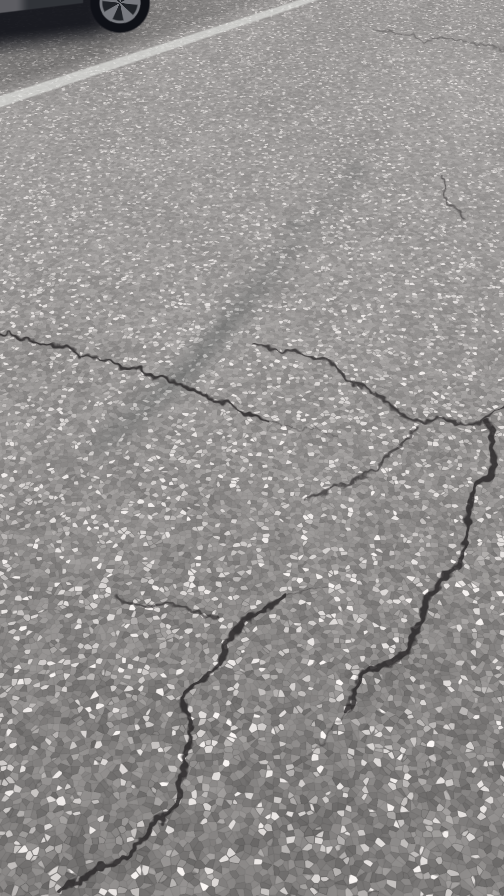
This texture is drawn by a WebGL 1 fragment shader. Its source:

```glsl
precision highp float;
uniform vec2 u_resolution;

const float HORIZON = 2.7;

vec2 hash2(vec2 p) {
  vec3 q = fract(p.xyx * vec3(0.1031, 0.1030, 0.0973));
  q += dot(q, q.yzx + 33.33);
  return fract((q.xx + q.yz) * q.zy);
}

float corner(vec2 cell, vec2 f, vec2 o) {
  return dot(hash2(cell + o) * 2.0 - 1.0, f - o);
}

float gradientNoise(vec2 p) {
  vec2 i = floor(p), f = fract(p);
  vec2 u = f * f * (3.0 - 2.0 * f);
  float low = mix(corner(i, f, vec2(0.0)), corner(i, f, vec2(1.0, 0.0)), u.x);
  float high = mix(corner(i, f, vec2(0.0, 1.0)), corner(i, f, vec2(1.0)), u.x);
  return mix(low, high, u.y);
}

float segment(vec2 p, vec2 a, vec2 b) {
  vec2 d = b - a;
  return length(p - a - d * clamp(dot(p - a, d) / dot(d, d), 0.0, 1.0));
}

float path(vec2 p, vec2 a, vec2 b, vec2 c, vec2 d) {
  return min(segment(p, a, b), min(segment(p, b, c), segment(p, c, d)));
}

float fill(float d, float soft) {
  return 1.0 - smoothstep(-soft, soft, d);
}

// Perspective ground coordinates
vec2 toGround(vec2 p) {
  float s = 1.0 / (HORIZON - p.y);
  return vec2((p.x - 0.5) * s, HORIZON * s) * 180.0 + 300.0;
}

// Angular stone chips set in dark binder
float aggregate(vec2 g) {
  vec2 cell = floor(g), f = fract(g), id = vec2(0.0);
  float near = 8.0, second = 8.0;
  for (int j = -1; j <= 1; j++) {
    for (int i = -1; i <= 1; i++) {
      vec2 o = vec2(float(i), float(j));
      vec2 h = hash2(cell + o);
      float d = length(o + h - f);
      if (d < near) { second = near; near = d; id = cell + o; }
      else second = min(second, d);
    }
  }
  vec2 h = hash2(id + 71.0);
  float chip = smoothstep(0.02, 0.22, second - near);
  return -0.09 + 0.15 * h.x + chip * (0.03 + 0.36 * smoothstep(0.72, 1.0, h.y));
}

float crackField(vec2 p, float px) {
  vec2 jag = vec2(gradientNoise(p * 28.0), gradientNoise(p * 28.0 + 40.0)) * 0.016;
  jag += vec2(gradientNoise(p * 85.0), gradientNoise(p * 85.0 + 90.0)) * 0.009;
  vec2 q = p + jag;
  float soft = max(px, 0.0025);
  float vary = 0.004 * gradientNoise(p * 35.0 + 12.0);

  float left = path(q, vec2(0.0, 1.113), vec2(0.116, 1.09), vec2(0.22, 1.06), vec2(0.347, 1.021));
  left = min(left, segment(q, vec2(0.347, 1.021), vec2(0.532, 0.94)));
  float faint = segment(q, vec2(0.532, 0.94), vec2(0.671, 0.914));
  float middle = path(q, vec2(0.509, 1.095), vec2(0.637, 1.065), vec2(0.694, 1.025), vec2(0.81, 0.949));
  middle = min(middle, path(q, vec2(0.81, 0.949), vec2(0.903, 0.94), vec2(0.96, 0.935), vec2(1.01, 0.98)));
  float branch = path(q, vec2(0.83, 0.93), vec2(0.752, 0.852), vec2(0.694, 0.817), vec2(0.606, 0.787));
  float right = path(q, vec2(0.97, 0.935), vec2(0.981, 0.852), vec2(0.938, 0.794), vec2(0.914, 0.667));
  right = min(right, path(q, vec2(0.914, 0.667), vec2(0.845, 0.586), vec2(0.81, 0.481), vec2(0.718, 0.44)));
  right = min(right, segment(q, vec2(0.718, 0.44), vec2(0.688, 0.366)));
  faint = min(faint, segment(q, vec2(0.688, 0.366), vec2(0.613, 0.278)));
  float lower = path(q, vec2(0.567, 0.595), vec2(0.475, 0.539), vec2(0.428, 0.447), vec2(0.359, 0.394));
  lower = min(lower, path(q, vec2(0.359, 0.394), vec2(0.377, 0.308), vec2(0.347, 0.181), vec2(0.255, 0.083)));
  lower = min(lower, segment(q, vec2(0.255, 0.083), vec2(0.12, 0.012)));
  faint = min(faint, segment(q, vec2(0.567, 0.595), vec2(0.648, 0.616)));
  float spur = path(q, vec2(0.231, 0.593), vec2(0.27, 0.575), vec2(0.336, 0.581), vec2(0.428, 0.551));
  float upper = path(q, vec2(0.875, 1.426), vec2(0.88, 1.384), vec2(0.91, 1.36), vec2(0.919, 1.338));
  faint = min(faint, segment(q, vec2(0.74, 1.72), vec2(1.0, 1.68)));

  float mask = max(fill(left - 0.003 - vary, soft), 0.9 * fill(middle - 0.003 - vary, soft));
  mask = max(mask, fill(min(right, lower) - 0.0055 - vary, soft));
  mask = max(mask, 0.75 * fill(min(branch, spur) - 0.003 - vary, soft));
  mask = max(mask, 0.6 * fill(upper - 0.002, soft));
  return max(mask, 0.45 * fill(faint - 0.0015, soft));
}

void main() {
  vec2 p = gl_FragCoord.xy / u_resolution * vec2(1.0, 16.0 / 9.0);
  float px = 1.0 / u_resolution.x;

  // Supersampled road surface
  float grain = 0.0;
  for (int k = 0; k < 4; k++) {
    vec2 o = vec2(mod(float(k), 2.0), floor(float(k) * 0.5)) * 0.5 - 0.25;
    grain += 0.25 * aggregate(toGround(p + o * px));
  }
  float tone = mix(0.475, 0.605, smoothstep(0.0, 1.45, p.y));
  tone += 0.035 * gradientNoise(p * vec2(4.0, 6.0)) + 0.03 * gradientNoise(p * 17.0);
  tone += grain * mix(1.1, 0.6, smoothstep(0.2, 1.7, p.y));
  vec3 color = tone * vec3(1.01, 0.993, 0.985);

  // Long damp stain
  float streak = path(p, vec2(0.71, 1.435), vec2(0.58, 1.29), vec2(0.38, 1.05), vec2(0.2, 0.89));
  float strength = 0.34 * exp(-pow((p.y - 1.06) / 0.17, 2.0)) + 0.11;
  float stain = strength * fill(streak - 0.015, 0.04);
  stain += 0.2 * fill(length((p - vec2(0.583, 1.333)) * vec2(1.0, 1.6)) - 0.012, 0.012);
  stain += 0.12 * fill(length(p - vec2(0.705, 1.437)) - 0.015, 0.02);
  color = mix(color, vec3(0.28, 0.30, 0.30), stain);

  color = mix(color, vec3(0.17, 0.16, 0.165), 0.85 * crackField(p, px));

  // Far lane and painted edge line
  float edge = p.y - 1.576 - 0.3295 * p.x;
  color *= 1.0 - 0.22 * smoothstep(0.0, 0.04, edge) * (1.0 - 0.5 * smoothstep(0.2, 0.6, p.x));
  float paint = fill(abs(edge) - mix(0.011, 0.006, p.x / 0.613), 1.2 * px);
  color = mix(color, vec3(0.81, 0.81, 0.80) + 0.2 * grain, 0.92 * paint);

  // Vehicle shadow, sill and wheel
  float shade = smoothstep(-0.035, 0.025, p.y - 1.69 - 0.12 * p.x) * fill(p.x - 0.24, 0.07);
  color = mix(color, vec3(0.075, 0.08, 0.105), 0.93 * shade);
  float sill = fill(1.752 + 0.12 * p.x - p.y, px) * fill(p.x - 0.165, px);
  color = mix(color, mix(vec3(0.36, 0.36, 0.38), vec3(0.19, 0.2, 0.22), smoothstep(0.03, 0.06, p.x)), sill);
  vec2 w = p - vec2(0.238, 1.772);
  float r = length(w);
  color = mix(color, vec3(0.06, 0.065, 0.09), fill(r - 0.059, 1.2 * px));
  float spokes = smoothstep(-0.3, 0.3, cos(5.0 * atan(w.y, w.x) - 1.0));
  float rim = max(spokes, fill(abs(r - 0.038) - 0.003, px));
  color = mix(color, mix(vec3(0.13, 0.14, 0.16), vec3(0.47, 0.48, 0.5), rim), fill(r - 0.041, px));

  gl_FragColor = vec4(clamp(color, 0.0, 1.0), 1.0);
}
```
